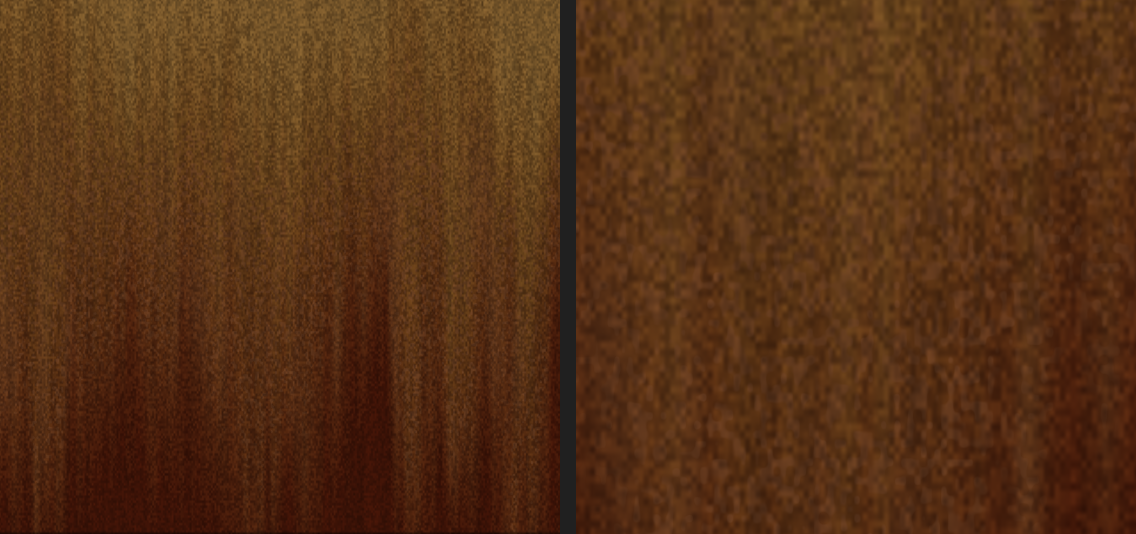
Left: the whole. Right: its middle third, enlarged.
Reproduce this texture procedurally as a WebGL 2 fragment shader.

```glsl
#version 300 es
precision highp float;

uniform vec2 u_resolution;
out vec4 fragColor;

// Colour ramp from the dark base to the pale top
const vec3 UMBER  = vec3(0.235, 0.072, 0.025);
const vec3 RUST   = vec3(0.290, 0.130, 0.050);
const vec3 BROWN  = vec3(0.335, 0.185, 0.070);
const vec3 OCHRE  = vec3(0.385, 0.250, 0.100);
const vec3 STRAW  = vec3(0.455, 0.330, 0.160);
const vec3 DUSTY  = vec3(0.390, 0.235, 0.140);

const int   STREAK_LAYERS   = 4;
const vec2  STREAK_SCALE    = vec2(10.0, 1.1);   // widest streaks per canvas height
const vec2  STREAK_GROWTH   = vec2(2.15, 1.35);
const float STREAK_FALLOFF  = 0.78;
const float STREAK_LOW      = 0.42;              // streak strength at the base
const float STREAK_HIGH     = 0.22;              // streak strength at the top
const vec2  FIBRE_SCALE     = vec2(165.0, 7.0);
const float FIBRE_STRENGTH  = 0.16;
const vec2  GRAIN_SCALE     = vec2(300.0, 215.0);
const float GRAIN_STRENGTH  = 0.36;
const float GRAIN_SHIFT     = 0.12;              // grain effect on the ramp position
const float DUST_AMOUNT     = 0.55;
const float EDGE_HEIGHT     = 0.006;

float hash(vec2 p) {
    return fract(sin(dot(p, vec2(12.9898, 78.233))) * 43758.5453);
}

float valueNoise(vec2 p) {
    vec2 cell = floor(p);
    vec2 f = fract(p);
    f = f * f * (3.0 - 2.0 * f);
    float low  = mix(hash(cell), hash(cell + vec2(1.0, 0.0)), f.x);
    float high = mix(hash(cell + vec2(0.0, 1.0)), hash(cell + vec2(1.0, 1.0)), f.x);
    return mix(low, high, f.y);
}

// Long vertical bands at several widths, centred on zero
float streaks(vec2 p) {
    float sum = 0.0;
    float weight = 1.0;
    vec2 scale = STREAK_SCALE;
    for (int i = 0; i < STREAK_LAYERS; i++) {
        vec2 offset = vec2(17.3, 5.7) * float(i + 1);
        sum += weight * (valueNoise(p * scale + offset) - 0.5);
        weight *= STREAK_FALLOFF;
        scale *= STREAK_GROWTH;
    }
    return sum;
}

vec3 ramp(float t) {
    float s = clamp(t, 0.0, 1.0) * 4.0;
    vec3 c = mix(UMBER, RUST, clamp(s, 0.0, 1.0));
    c = mix(c, BROWN, clamp(s - 1.0, 0.0, 1.0));
    c = mix(c, OCHRE, clamp(s - 2.0, 0.0, 1.0));
    return mix(c, STRAW, clamp(s - 3.0, 0.0, 1.0));
}

void main() {
    vec2 uv = gl_FragCoord.xy / u_resolution;
    vec2 p = gl_FragCoord.xy / u_resolution.y;

    // Streaks push the vertical gradient up and down
    float bands = streaks(p);
    float grain = valueNoise(p * GRAIN_SCALE) - 0.5;
    float height = uv.y + bands * mix(STREAK_LOW, STREAK_HIGH, uv.y);
    vec3 color = ramp(height + grain * GRAIN_SHIFT);

    // Dull patches gathered in the middle heights
    float patches = smoothstep(0.5, 0.85, valueNoise(p * vec2(38.0, 3.0) + 91.0));
    float middle = smoothstep(0.15, 0.4, height) * (1.0 - smoothstep(0.6, 0.9, height));
    float speckle = smoothstep(0.45, 0.8, valueNoise(p * GRAIN_SCALE * 0.8 + 43.0));
    color = mix(color, DUSTY, DUST_AMOUNT * middle * max(patches * 0.5, speckle));

    // Thin fibres and fine grain vary the brightness
    float fibre = valueNoise(p * FIBRE_SCALE + 29.0) - 0.5;
    color *= 1.0 + fibre * FIBRE_STRENGTH + grain * GRAIN_STRENGTH;

    // Dark lower rim
    color *= mix(0.6, 1.0, smoothstep(0.0, EDGE_HEIGHT, uv.y));

    fragColor = vec4(color, 1.0);
}
```
